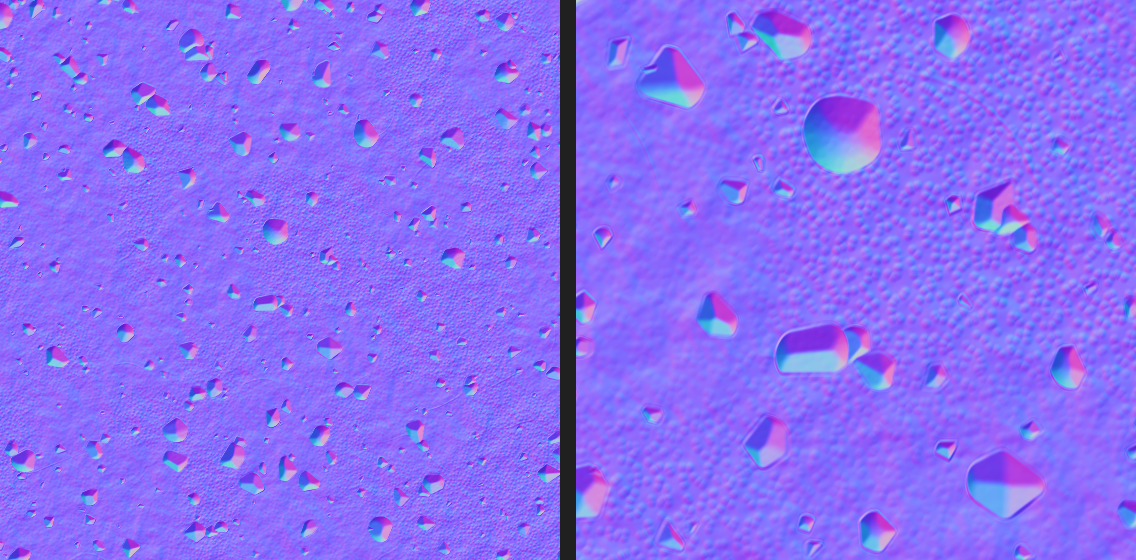
Left: the whole. Right: its middle third, enlarged.
Give the GLSL for this texture map, as a Shadertoy shader.

```glsl
const float TAU = 6.2831853;
const vec2 BASE_TILT = vec2(0.10, 0.145);   // lean of the flat ground
const float SAMPLE_STEP = 0.001;            // half width of the slope sample

// Stone layers: cells across, share filled, smallest and largest radius
const vec4 LARGE_STONES  = vec4(11.0, 0.68, 0.015, 0.027);
const vec4 MEDIUM_STONES = vec4(15.0, 0.48, 0.010, 0.015);
const vec4 SMALL_STONES  = vec4(20.0, 0.48, 0.006, 0.009);
const float DOME_HEIGHT = 0.64;
const int FACETS = 5;
const float FACET_BLEND = 0.09;

const float GRIT_CELLS = 155.0;
const float GRIT_DEPTH = 0.0007;
const float ROUGH_HEIGHT = 0.0028;
const float SCRATCH_DEPTH = 0.0004;
const float STONE_ROUGHNESS = 0.25;

vec3 hash3(vec2 p) {
    vec3 q = fract(p.xyx * vec3(0.1031, 0.1030, 0.0973));
    q += dot(q, q.yxz + 33.33);
    return fract((q.xxy + q.yzz) * q.zyx);
}

mat2 rotation(float a) {
    return mat2(cos(a), sin(a), -sin(a), cos(a));
}

float smoothMin(float a, float b, float k) {
    float t = max(k - abs(a - b), 0.0) / k;
    return min(a, b) - 0.25 * k * t * t;
}

float valueNoise(vec2 p) {
    vec2 i = floor(p), f = fract(p);
    f = f * f * (3.0 - 2.0 * f);
    float low = mix(hash3(i).x, hash3(i + vec2(1, 0)).x, f.x);
    float high = mix(hash3(i + vec2(0, 1)).x, hash3(i + vec2(1, 1)).x, f.x);
    return mix(low, high, f.y);
}

// Distance to the nearest scattered point, in cells
float cellular(vec2 p) {
    vec2 i = floor(p);
    float nearest = 4.0;
    for (int y = -1; y <= 1; y++)
    for (int x = -1; x <= 1; x++) {
        vec2 cell = i + vec2(x, y);
        vec2 d = cell + hash3(cell).xy - p;
        nearest = min(nearest, dot(d, d));
    }
    return sqrt(nearest);
}

// Dome cut by random slanted planes; q is in units of the radius
float stoneHeight(vec2 q, vec2 id) {
    float h = DOME_HEIGHT * (1.0 - dot(q, q));
    if (h <= 0.0) return 0.0;
    for (int k = 0; k < FACETS; k++) {
        vec3 rnd = hash3(id + 17.3 * float(k + 1));
        float a = TAU * (float(k) + rnd.x) / float(FACETS);
        float reach = mix(0.62, 1.05, rnd.y);
        float steepness = mix(0.5, 1.35, rnd.z);
        float plane = steepness * (reach - dot(q, vec2(cos(a), sin(a))));
        h = smoothMin(h, plane, FACET_BLEND);
    }
    return max(h, 0.0);
}

float stoneLayer(vec2 p, vec4 layer, float seed) {
    vec2 g = p * layer.x;
    vec2 corner = floor(g - 0.5);
    float top = 0.0;
    for (int k = 0; k < 4; k++) {
        vec2 cell = corner + vec2(k % 2, k / 2);
        vec2 id = cell + seed;
        vec3 place = hash3(id), form = hash3(id + 71.7);
        if (place.z > layer.y) continue;
        float radius = mix(layer.z, layer.w, form.x);
        vec2 q = (g - cell - place.xy) / (layer.x * radius);
        q = rotation(TAU * form.y) * q;
        q.y *= mix(1.0, 1.3, form.z);
        top = max(top, radius * stoneHeight(q, id));
    }
    return top;
}

// Rough plaster with gritty patches and thin curved scratches
float groundHeight(vec2 p) {
    float gritty = smoothstep(0.35, 0.75, valueNoise(p * 8.0 + 3.0));
    float pits = 1.0 - smoothstep(0.08, 0.55, cellular(p * GRIT_CELLS));
    float h = -GRIT_DEPTH * mix(0.25, 1.0, gritty) * pits;

    float amplitude = ROUGH_HEIGHT, frequency = 38.0;
    vec2 q = p;
    for (int k = 0; k < 3; k++) {
        q = rotation(0.9) * q + 5.7;
        h += amplitude * valueNoise(q * frequency);
        amplitude *= 0.46;
        frequency *= 2.3;
    }
    float contour = abs(valueNoise(q * 10.0) - 0.5);
    float scratch = 1.0 - smoothstep(0.0, 0.018, contour);
    return h - SCRATCH_DEPTH * scratch * smoothstep(0.5, 0.7, valueNoise(p * 13.0));
}

float surfaceHeight(vec2 p) {
    float stones = stoneLayer(p, LARGE_STONES, 11.0);
    stones = max(stones, stoneLayer(p, MEDIUM_STONES, 137.0));
    stones = max(stones, stoneLayer(p, SMALL_STONES, 293.0));
    float bare = mix(1.0, STONE_ROUGHNESS, smoothstep(0.0, 0.002, stones));
    return stones + bare * groundHeight(p);
}

void mainImage(out vec4 fragColor, in vec2 fragCoord) {
    vec2 p = fragCoord / iResolution.y;
    vec2 e = vec2(SAMPLE_STEP, 0.0);
    vec2 slope = vec2(surfaceHeight(p + e.xy) - surfaceHeight(p - e.xy),
                      surfaceHeight(p + e.yx) - surfaceHeight(p - e.yx)) / (2.0 * SAMPLE_STEP);
    vec3 normal = normalize(vec3(BASE_TILT - slope, 1.0));
    // Green grows downward
    fragColor = vec4(0.5 + 0.5 * normal * vec3(1.0, -1.0, 1.0), 1.0);
}
```
